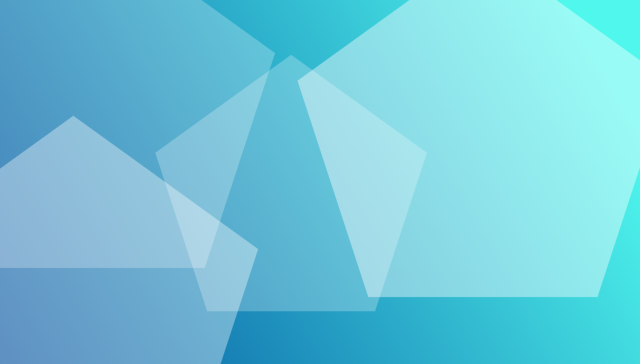
This background is drawn by a Shadertoy shader. Its source:

```glsl
// Signed distance to an upright regular pentagon (exact inside and along edges)
float pentagon(vec2 p, float radius) {
    float d = -1e3;
    for (int i = 0; i < 5; i++) {
        float angle = radians(72.0 * float(i) - 90.0);
        d = max(d, dot(p, vec2(cos(angle), sin(angle))));
    }
    return d - radius * cos(radians(36.0));
}

// Lay a translucent white pentagon over a colour
vec3 glassPane(vec3 base, vec2 p, float radius, float opacity) {
    float softness = 0.75 / iResolution.y;
    float coverage = 1.0 - smoothstep(-softness, softness, pentagon(p, radius));
    return mix(base, vec3(1.0), coverage * opacity);
}

void mainImage(out vec4 fragColor, in vec2 fragCoord) {
    // Canvas height is one unit
    vec2 p = fragCoord / iResolution.xy * vec2(1.7455, 1.0);

    // Diagonal gradient from deep blue to bright turquoise
    vec3 deepBlue = vec3(0.0, 0.31, 0.62);
    vec3 turquoise = vec3(0.31, 0.97, 0.93);
    float along = dot(p, vec2(0.866, 0.5)) / 1.82;
    vec3 color = mix(deepBlue, turquoise, clamp(along, 0.0, 1.0));

    // Overlapping panes: upper left, centre, lower left, right
    color = glassPane(color, p - vec2(0.248, 0.691), 0.528, 0.25);
    color = glassPane(color, p - vec2(0.794, 0.460), 0.3895, 0.25);
    color = glassPane(color, p - vec2(0.200, 0.152), 0.530, 0.37);
    color = glassPane(color, p - vec2(1.317, 0.614), 0.5316, 0.42);

    fragColor = vec4(color, 1.0);
}
```
